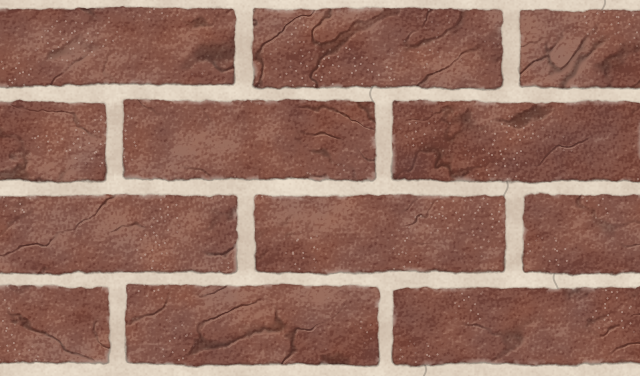
Reproduce this texture procedurally as a WebGL 1 fragment shader.

```glsl
precision highp float;
// Weathered red brick wall in running bond with wide, pale sandy mortar joints.
uniform vec2 u_resolution;

const vec2 PITCH = vec2(0.712, 0.2467);     // brick plus joint, in canvas heights
const vec2 HALF_BRICK = vec2(0.333, 0.103);
const vec2 FIRST_JOINT = vec2(0.313, 0.0097);
const vec3 BRICK_DARK = vec3(0.43, 0.25, 0.21);
const vec3 BRICK_MID = vec3(0.51, 0.33, 0.28);
const vec3 BRICK_LIGHT = vec3(0.60, 0.43, 0.37);
const vec3 MORTAR_SHADE = vec3(0.81, 0.74, 0.67);
const vec3 MORTAR_LIGHT = vec3(0.92, 0.87, 0.80);
const vec3 DUST = vec3(0.76, 0.66, 0.61);

float hash(vec2 p) {
  return fract(sin(dot(p, vec2(127.1, 311.7))) * 4375.85);
}

vec2 hash2(vec2 p) {
  return vec2(hash(p), hash(p + 17.3));
}

float noise(vec2 p) {
  vec2 i = floor(p), f = fract(p);
  f = f * f * (3.0 - 2.0 * f);
  return mix(mix(hash(i), hash(i + vec2(1, 0)), f.x),
             mix(hash(i + vec2(0, 1)), hash(i + vec2(1, 1)), f.x), f.y);
}

float fbm(vec2 p) {
  float sum = 0.0, amp = 0.5;
  for (int i = 0; i < 4; i++) {
    sum += amp * noise(p);
    p = mat2(1.6, 1.2, -1.2, 1.6) * p + 5.7;
    amp *= 0.5;
  }
  return sum / 0.9375;
}

// Distance to the nearest scattered cell point
float cellular(vec2 p) {
  vec2 cell = floor(p);
  float nearest = 2.0;
  for (int y = -1; y <= 1; y++)
    for (int x = -1; x <= 1; x++) {
      vec2 c = cell + vec2(x, y);
      nearest = min(nearest, length(c + hash2(c) - p));
    }
  return nearest;
}

float roundedBox(vec2 p, vec2 halfSize, float radius) {
  vec2 d = abs(p) - halfSize + radius;
  return length(max(d, 0.0)) + min(max(d.x, d.y), 0.0) - radius;
}

// Slanting clay folds, patchy along the face
float creases(vec2 p, float slant) {
  vec2 q = vec2(p.x * 5.0, (p.y - slant * p.x) * 17.0);
  q += 1.6 * vec2(fbm(p * 9.0), fbm(p * 11.0 + 4.0));
  float ridge = 1.0 - abs(2.0 * noise(q) - 1.0);
  return smoothstep(0.84, 1.0, ridge) * smoothstep(0.42, 0.66, fbm(p * 6.0 + 9.0));
}

float clayHeight(vec2 p, float slant) {
  float pits = 1.0 - smoothstep(0.05, 0.35, cellular(p * 48.0));
  return fbm(p * vec2(26.0, 38.0)) - 0.45 * creases(p, slant) - 0.18 * pits;
}

vec3 brickColor(vec2 p, vec2 id) {
  vec2 q = p + 6.0 * hash2(id);
  float slant = mix(-0.5, 0.9, hash(id + 3.1));
  float light = clayHeight(q, slant) - clayHeight(q + vec2(-0.003, 0.004), slant);
  float tone = 0.5 + 1.1 * (fbm(q * 7.0) - 0.5) + 1.2 * light;
  tone += 0.35 * (noise(q * 190.0) - 0.5) + 0.16 * (hash(id + 8.0) - 0.5);
  vec3 color = mix(BRICK_DARK, BRICK_MID, smoothstep(0.12, 0.5, tone));
  color = mix(color, BRICK_LIGHT, smoothstep(0.5, 0.9, tone));
  color *= 1.0 - 0.25 * creases(q, slant);
  color += vec3(0.025, 0.0, -0.015) * (2.0 * fbm(q * 12.0) - 1.0);
  float speck = 1.0 - smoothstep(0.06, 0.17, cellular(q * 42.0 + 3.0));
  return mix(color, DUST, 0.6 * speck * smoothstep(0.52, 0.7, fbm(q * 8.0 + 2.0)));
}

vec3 mortarColor(vec2 p, float bed) {
  float tone = 0.3 + 0.35 * bed + 0.9 * (fbm(p * 16.0) - 0.5);
  tone += 0.35 * (noise(p * 170.0) - 0.5) - 0.2 * (1.0 - smoothstep(0.0, 0.3, cellular(p * 60.0)));
  return mix(MORTAR_SHADE, MORTAR_LIGHT, clamp(tone, 0.0, 1.0));
}

void main() {
  vec2 p = gl_FragCoord.xy / u_resolution.y;
  float pixel = 1.0 / u_resolution.y;

  // Running bond with a slight sideways drift per course
  float row = floor((p.y - FIRST_JOINT.y) / PITCH.y);
  float shift = FIRST_JOINT.x - 0.0045 * row + 0.347 * mod(row, 2.0);
  vec2 id = vec2(floor((p.x - shift) / PITCH.x), row);
  vec2 local = p - vec2(shift, FIRST_JOINT.y) - (id + 0.5) * PITCH * vec2(1, 1);

  // Hand-made outline: small offset, tilt, size change and chipped edges
  vec2 jitter = hash2(id + 5.0) - 0.5;
  local -= 0.006 * jitter;
  local.y += 0.012 * jitter.x * local.x + 0.002 * sin(local.x * 13.0 + 9.0 * jitter.y);
  float edge = roundedBox(local, HALF_BRICK + 0.005 * jitter.yx, 0.009);
  edge += 0.012 * (fbm(p * 38.0) - 0.5) + 0.008 * (fbm(p * 9.0) - 0.5);

  // Mortar with contact shadow, darker under each brick, and hairline cracks
  float bedRow = floor((p.y - FIRST_JOINT.y) / PITCH.y + 0.5);
  float bed = smoothstep(0.085, 0.105, abs(local.y));
  vec3 mortar = mortarColor(p, bed);
  float below = smoothstep(0.0, 0.1, -local.y);
  mortar *= 1.0 - (0.12 + 0.2 * below) * (1.0 - smoothstep(0.0, 0.006, edge));
  float crackX = 1.7 * hash(vec2(bedRow, 2.6)) + 0.006 * sin(p.y * 90.0);
  mortar *= 1.0 - 0.2 * bed * (1.0 - smoothstep(0.0006, 0.0006 + 1.5 * pixel, abs(p.x - crackX)));

  // Brick face with darkened arris and patches of mortar dust along it
  vec3 brick = brickColor(p, id);
  float rim = smoothstep(-0.007, 0.0, edge);
  brick *= 1.0 - 0.22 * rim * (0.4 + 0.6 * below);
  brick = mix(brick, DUST, 0.6 * smoothstep(-0.014, 0.0, edge) * smoothstep(0.53, 0.68, fbm(p * 21.0 + 7.0)));

  gl_FragColor = vec4(mix(brick, mortar, smoothstep(-pixel, pixel, edge)), 1.0);
}
```
